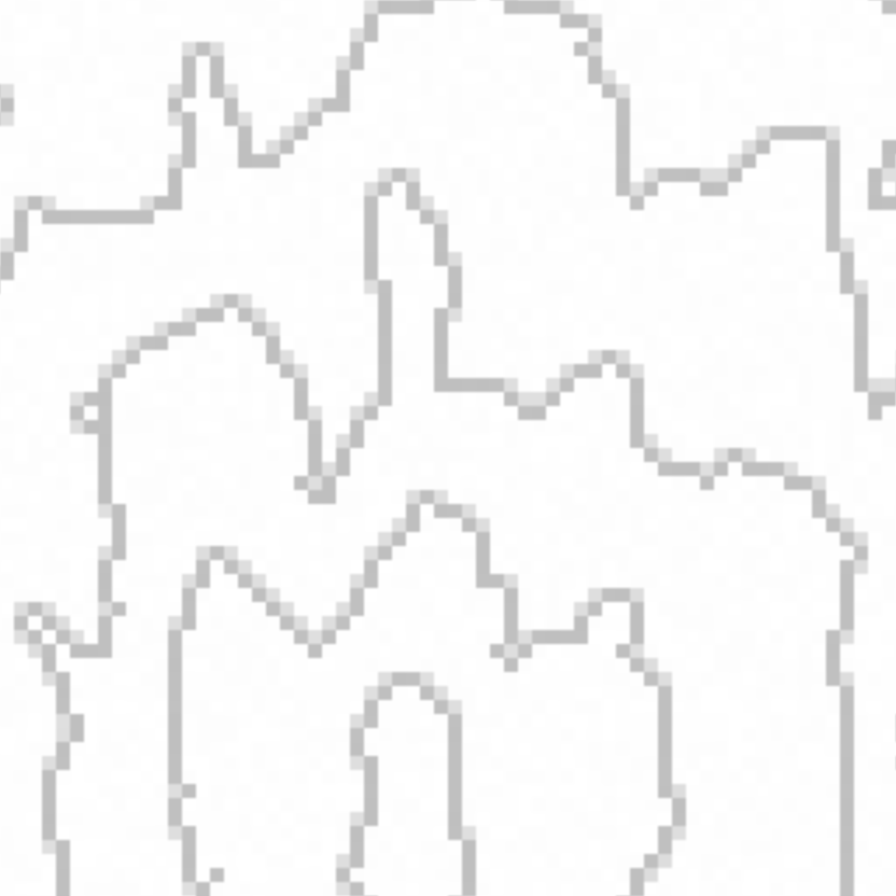
Write a WebGL 2 fragment shader that draws this pattern.

```glsl
#version 300 es
precision highp float;

// Jagged grey contour lines on white, drawn as coarse square cells.
// A faceted height field (arches plus triangulated noise) is cut into levels;
// cells on a level border turn grey, and stair corners a lighter grey.

uniform vec2 u_resolution;
out vec4 fragColor;

const float CELLS = 64.0;          // cells across the canvas
const float EDGE_SOFTNESS = 0.16;  // half width of a cell's blurred edge
const vec3 PAPER = vec3(1.0);
const vec3 LINE_GREY = vec3(0.755);
const vec3 CORNER_GREY = vec3(0.875);

float hash(vec2 p) {
    vec3 q = fract(p.xyx * vec3(0.1031, 0.1030, 0.0973));
    q += dot(q, q.yzx + 33.33);
    return fract((q.x + q.y) * q.z);
}

// Random lattice height; comb lifts every second column.
float latticeHeight(vec2 node, float comb, float seed) {
    return hash(node + seed) + comb * mod(node.x, 2.0);
}

// Linear interpolation over triangles, so level lines are straight segments.
float facetNoise(vec2 p, float comb, float seed) {
    vec2 node = floor(p);
    vec2 f = p - node;
    float stepX = 1.0;
    if (mod(node.x + node.y, 2.0) > 0.5) {  // alternate the diagonals
        node.x += 1.0;
        f.x = 1.0 - f.x;
        stepX = -1.0;
    }
    bool lower = f.x > f.y;
    vec2 side = lower ? vec2(stepX, 0.0) : vec2(0.0, 1.0);
    float a = latticeHeight(node, comb, seed);
    float b = latticeHeight(node + side, comb, seed);
    float c = latticeHeight(node + vec2(stepX, 1.0), comb, seed);
    return a + (b - a) * max(f.x, f.y) + (c - b) * min(f.x, f.y);
}

// Integer level of the height field at a cell.
float levelAt(vec2 cell) {
    vec2 p = (cell + 0.5) / CELLS;
    float arch = 3.4 * length((p - vec2(0.47, 0.04)) * vec2(1.4, 1.0));
    float sway = 0.09 * (facetNoise(p * 3.7 + 5.3, 0.0, 71.0) - 0.5);
    vec2 q = p + vec2(sway, 0.0);
    float zigzag = 1.1 * facetNoise(q * vec2(9.0, 5.2) + 20.0, 0.36, 13.0);
    float jags = 0.24 * facetNoise(p * 21.0 + 9.4, 0.0, 37.0);
    return floor(arch + zigzag + jags);
}

// Colour of one cell: border, stair corner or paper.
vec3 cellColour(vec2 cell) {
    float level = levelAt(cell);
    bool border = false;
    bool corner = false;
    for (int y = -1; y <= 1; y++) {
        for (int x = -1; x <= 1; x++) {
            if (x == 0 && y == 0) continue;
            bool drop = levelAt(cell + vec2(x, y)) < level;
            if (x == 0 || y == 0) border = border || drop;
            else corner = corner || drop;
        }
    }
    vec3 colour = border ? LINE_GREY : (corner ? CORNER_GREY : PAPER);
    return colour - 0.008 * hash(cell + 211.0);  // faint grain
}

void main() {
    // Blend the four nearest cells with a narrow soft edge.
    vec2 grid = gl_FragCoord.xy / u_resolution * CELLS - 0.5;
    vec2 cell = floor(grid);
    vec2 t = smoothstep(0.5 - EDGE_SOFTNESS, 0.5 + EDGE_SOFTNESS, grid - cell);
    vec3 bottom = mix(cellColour(cell), cellColour(cell + vec2(1.0, 0.0)), t.x);
    vec3 top = mix(cellColour(cell + vec2(0.0, 1.0)), cellColour(cell + 1.0), t.x);
    fragColor = vec4(mix(bottom, top, t.y), 1.0);
}
```
